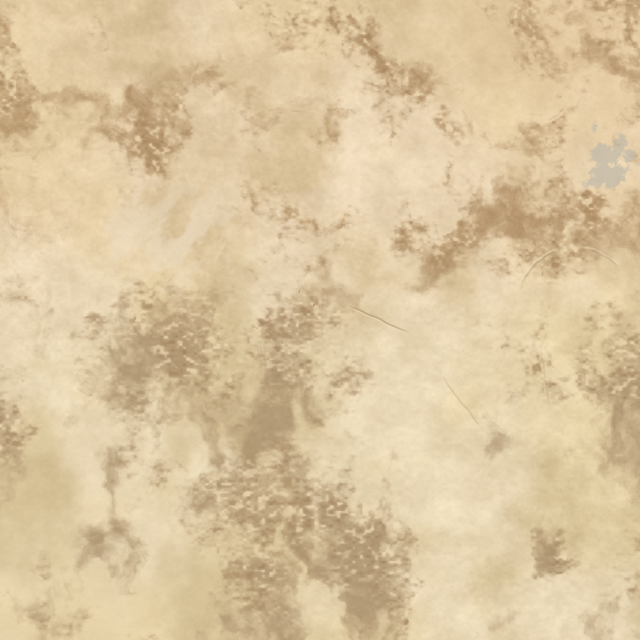
Reproduce this texture procedurally as a WebGL 1 fragment shader.

```glsl
precision highp float;
// Weathered sandy plaster: pale tan ground with soft mottling, brown stains
// made of warped fractal noise, fine light and dark flecks inside the stains,
// a few hairline cracks and one small grey-blue lichen spot.
uniform vec2 u_resolution;

float hash(vec2 p) {
  vec3 q = fract(p.xyx * 0.1031);
  q += dot(q, q.yzx + 33.33);
  return fract((q.x + q.y) * q.z);
}

float noise(vec2 p) {
  vec2 i = floor(p), f = fract(p);
  f = f * f * (3.0 - 2.0 * f);
  return mix(mix(hash(i), hash(i + vec2(1, 0)), f.x),
             mix(hash(i + vec2(0, 1)), hash(i + vec2(1, 1)), f.x), f.y);
}

float fbm(vec2 p) {
  float sum = 0.0, amp = 0.48;
  for (int i = 0; i < 6; i++) {
    sum += amp * noise(p);
    p = mat2(0.8, 0.6, -0.6, 0.8) * p * 2.03 + 17.3;
    amp *= 0.53;
  }
  return sum;
}

mat2 turn(float a) {
  return mat2(cos(a), sin(a), -sin(a), cos(a));
}

// Soft round falloff around a centre
float glow(vec2 p, vec2 centre, vec2 size) {
  vec2 d = (p - centre) / size;
  return exp(-dot(d, d));
}

// Coverage of a thin line, given a signed distance
float hairline(float d, float width) {
  float px = 1.0 / min(u_resolution.x, u_resolution.y);
  return 1.0 - smoothstep(width, width + 1.5 * px, abs(d));
}

void main() {
  vec2 p = gl_FragCoord.xy / min(u_resolution.x, u_resolution.y);
  float upper = smoothstep(0.42, 0.68, p.y);
  float smoothCorner = glow(p, vec2(1.0, 1.0), vec2(0.3, 0.28));
  float calmFloor = glow(p, vec2(0.1, 0.05), vec2(0.38, 0.3));
  float calm = clamp(smoothCorner + calmFloor, 0.0, 1.0);

  // Ground: broad pale and sandy clouds with finer mottling
  float cloud = fbm(p * vec2(7.0, 5.5) + 3.7);
  float tint = fbm(p * 4.0 + 41.0);
  float mottle = fbm(p * vec2(20.0, 26.0) + 77.0) - 0.49;
  vec3 pale = mix(vec3(0.91, 0.82, 0.66), vec3(0.925, 0.845, 0.72),
                  smoothstep(0.36, 0.62, tint));
  vec3 color = mix(vec3(0.85, 0.757, 0.60), pale, smoothstep(0.30, 0.60, cloud));
  color = mix(color, vec3(0.90, 0.79, 0.62), 0.7 * smoothCorner);
  color += vec3(-0.008, 0.004, -0.006) * (1.0 - upper);
  color += vec3(0.13, 0.14, 0.15) * mottle * (1.0 - 0.6 * calm);

  // Stains: slanted above, hanging downwards below, with feathered edges
  vec2 warp = vec2(fbm(p * 14.0 + 5.0), fbm(p * 14.0 + 23.0)) - 0.49;
  vec2 slanted = turn(0.6) * p * vec2(8.5, 11.0);
  vec2 hanging = p * vec2(11.5, 7.0) + 31.0;
  float field = mix(fbm(hanging + warp * 1.2), fbm(slanted + warp * 1.5), upper);
  float middle = glow(p, vec2(0.45, 0.56), vec2(0.48, 0.40));
  field += 0.075 * middle - 0.09 * calm - 0.015 + 0.22 * mottle;
  field += 0.06 * (noise(p * 90.0) - 0.5);
  float stain = smoothstep(0.47, 0.76, field);
  vec3 brown = mix(vec3(0.69, 0.59, 0.45), vec3(0.69, 0.56, 0.40), upper);
  color = mix(color, brown, 0.92 * stain);

  // Flecks: short soft crumbs, level below and slanted above
  vec2 level = p * vec2(85.0, 140.0);
  vec2 tilted = turn(0.8) * p * vec2(95.0, 130.0);
  float grain = mix(noise(level), noise(tilted), step(0.56, p.y + 0.3 * warp.x));
  float fine = noise(p * vec2(170.0, 230.0) + 9.0);
  float crumb = 0.55 * grain + 0.45 * fine;
  float rough = smoothstep(0.44, 0.62, field);
  rough *= smoothstep(0.38, 0.62, fbm(p * 9.0 + 61.0));
  color = mix(color, vec3(0.93, 0.85, 0.70), 0.7 * rough * smoothstep(0.52, 0.82, crumb));
  color = mix(color, vec3(0.64, 0.51, 0.36), 0.5 * rough * (1.0 - smoothstep(0.18, 0.48, crumb)));
  color += (0.045 * (crumb - 0.5) + 0.02 * (noise(p * 250.0) - 0.5)) * (1.0 - 0.6 * calm);

  // Chalky scuffs at the upper left
  float chalk = glow(p, vec2(0.27, 0.63), vec2(0.13, 0.08));
  chalk *= smoothstep(0.45, 0.65, fbm(turn(0.6) * p * vec2(36.0, 20.0)));
  color = mix(color, vec3(0.92, 0.86, 0.76), 0.7 * chalk);

  // Hairline cracks: pale lip with a faint shadow, fading at the ends
  for (int i = 0; i < 3; i++) {
    float k = float(i);
    vec2 start = vec2(0.59 + 0.13 * k, 0.50 - 0.13 * k + 0.085 * k * (k - 1.0));
    vec2 q = turn(0.42 + 0.5 * k) * (p - start);
    q.y += 0.002 * (noise(vec2(q.x * 60.0, k)) - 0.5);
    float span = (1.0 - smoothstep(0.03, 0.06, abs(q.x))) / (1.0 + k);
    color = mix(color, vec3(0.94, 0.87, 0.74), 0.6 * span * hairline(q.y, 0.0003));
    color = mix(color, vec3(0.66, 0.55, 0.41), 0.5 * span * hairline(q.y - 0.002, 0.0003));
  }
  vec2 arc = p - vec2(0.9, 0.53);
  float rim = length(arc) - 0.085 + 0.02 * warp.x;
  float arcSpan = smoothstep(0.01, 0.05, arc.y) * smoothstep(0.3, 0.6, noise(p * 40.0));
  color = mix(color, vec3(0.93, 0.87, 0.75), 0.5 * arcSpan * hairline(rim, 0.0005));
  color = mix(color, vec3(0.67, 0.56, 0.41), 0.35 * arcSpan * hairline(rim + 0.003, 0.0005));

  // Lichen spot, broken into crumbs
  float lichen = glow(p, vec2(0.955, 0.75), vec2(0.045, 0.05)) + 1.6 * (fbm(p * 70.0) - 0.49);
  color = mix(color, vec3(0.76, 0.73, 0.66), 0.75 * smoothstep(0.5, 0.75, lichen));

  gl_FragColor = vec4(clamp(color, 0.0, 1.0), 1.0);
}
```
